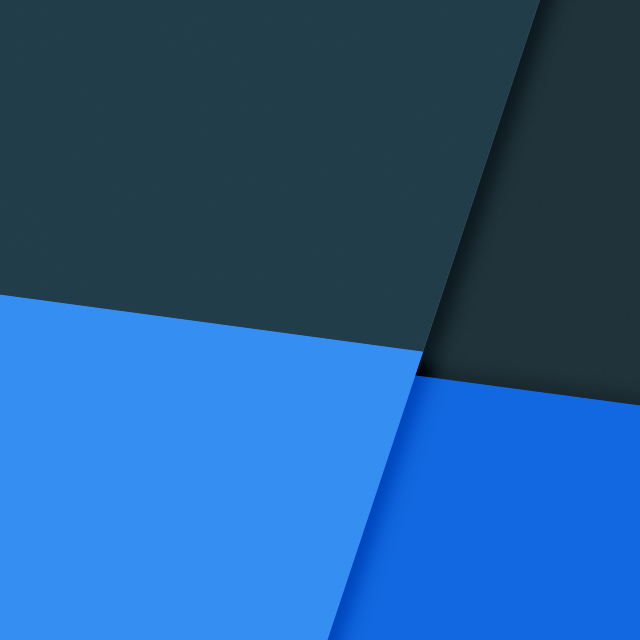
A WebGL 1 fragment shader for this background:

```glsl
precision highp float;
// Overlapping slate and blue paper panels with a slanted fold and soft shadows.
uniform vec2 u_resolution;

const vec3 SLATE_LIGHT = vec3(0.131, 0.239, 0.287);
const vec3 SLATE_DARK = vec3(0.125, 0.196, 0.228);
const vec3 BLUE_LIGHT = vec3(0.208, 0.561, 0.953);
const vec3 BLUE_DARK = vec3(0.067, 0.408, 0.878);
const vec3 RIM = vec3(0.24, 0.37, 0.44);

// Signed distance to the line through a and b, positive on its left.
float lineDistance(vec2 p, vec2 a, vec2 b) {
  vec2 along = normalize(b - a);
  return dot(p - a, vec2(-along.y, along.x));
}

// Antialiased coverage of the positive side of an edge.
float coverage(float distance, float pixel) {
  return smoothstep(-0.6 * pixel, 0.6 * pixel, distance);
}

// Soft falloff away from an edge.
float falloff(float distance, float width) {
  float t = max(distance, 0.0) / width;
  return exp(-t * t);
}

// Faint woven paper texture from layered sines.
float paperGrain(vec2 p) {
  float grain = 0.0;
  float frequency = 190.0;
  for (int i = 0; i < 3; i++) {
    grain += sin(p.x * frequency + 2.0 * sin(p.y * 43.0)) * sin(p.y * frequency);
    p = mat2(0.8, -0.6, 0.6, 0.8) * p;
    frequency *= 1.37;
  }
  return grain / 3.0;
}

void main() {
  vec2 uv = gl_FragCoord.xy / u_resolution;
  float pixel = 1.0 / min(u_resolution.x, u_resolution.y);

  // Panel boundaries
  float fold = lineDistance(uv, vec2(0.5117, 0.0), vec2(0.8438, 1.0));
  float leftEdge = lineDistance(uv, vec2(0.0, 0.5397), vec2(0.6615, 0.4505));
  float rightEdge = lineDistance(uv, vec2(0.6497, 0.4134), vec2(1.0, 0.3665));
  float leftSlate = coverage(leftEdge, pixel);
  float rightSlate = coverage(rightEdge, pixel);

  // Lower right panels, darkened beside the fold and above the blue sheet
  float foldShadow = falloff(-fold, 0.027);
  float sheetShadow = rightSlate * falloff(rightEdge, 0.022);
  vec3 shadowTint = mix(vec3(0.07, 0.13, 0.13), vec3(0.075, 0.095, 0.105), rightSlate);
  vec3 right = mix(BLUE_DARK, SLATE_DARK, rightSlate);
  right -= shadowTint * foldShadow;
  right -= vec3(0.025, 0.035, 0.04) * sheetShadow;
  right -= 0.09 * foldShadow * sheetShadow;

  // Raised left panels, with a thin lit rim on the slate
  vec3 left = mix(BLUE_LIGHT, SLATE_LIGHT, leftSlate);
  left = mix(left, RIM, 0.45 * leftSlate * falloff(fold, 0.0012));

  vec3 color = mix(right, left, coverage(fold, pixel));
  float slate = mix(rightSlate, leftSlate, coverage(fold, pixel));
  color += 0.003 * slate * paperGrain(uv);
  gl_FragColor = vec4(clamp(color, 0.0, 1.0), 1.0);
}
```
